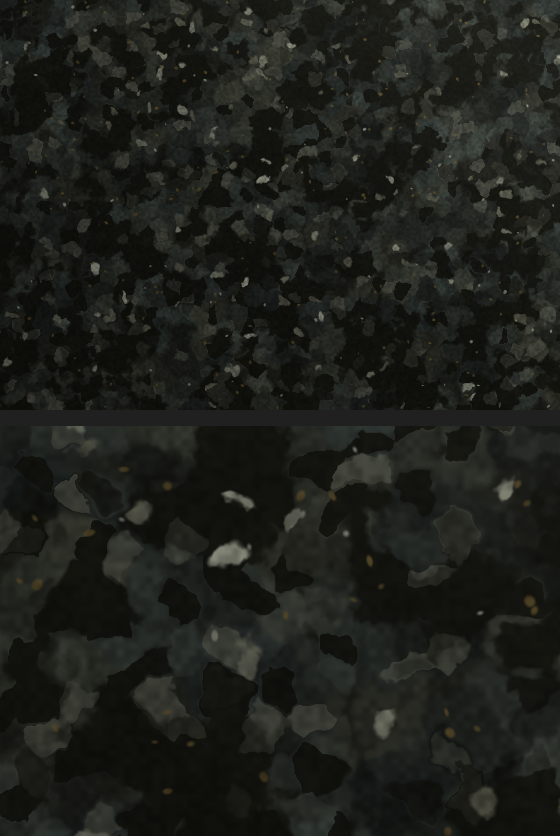
Top: the whole. Bottom: its middle third, enlarged.
This texture is drawn by a Shadertoy shader. Its source:

```glsl
// Dark polished granite: soft Voronoi feldspar grains in green and blue greys,
// broken by black mica from fractal noise and scattered with pale quartz chips.
// Light falls from the upper right, with a faint haze in that corner.

vec3 hash3(vec2 p) {
    vec3 q = fract(p.xyx * vec3(0.1031, 0.1030, 0.0973));
    q += dot(q, q.yxz + 33.33);
    return fract((q.xxy + q.yzz) * q.zyx);
}

float noise(vec2 p) {
    vec2 i = floor(p), f = fract(p);
    f = f * f * (3.0 - 2.0 * f);
    return mix(mix(hash3(i).x, hash3(i + vec2(1, 0)).x, f.x),
               mix(hash3(i + vec2(0, 1)).x, hash3(i + vec2(1, 1)).x, f.x), f.y);
}

float fbm(vec2 p) {
    float sum = 0.0, amp = 0.5;
    for (int i = 0; i < 4; i++) {
        sum += amp * noise(p);
        p = mat2(1.6, 1.2, -1.2, 1.6) * p + 17.3;
        amp *= 0.5;
    }
    return sum / 0.9375;
}

// Three random values per Voronoi cell, blended smoothly across cell borders
vec3 grains(vec2 p) {
    vec2 cell = floor(p);
    vec3 sum = vec3(0.0);
    float total = 1e-9;
    for (int y = -1; y <= 1; y++)
    for (int x = -1; x <= 1; x++) {
        vec2 id = cell + vec2(x, y);
        float dist = length(p - id - hash3(id + 211.0).xy);
        float weight = exp(-26.0 * dist);
        sum += weight * hash3(id);
        total += weight;
    }
    return sum / total;
}

// Scattered rotated ellipses: x is coverage, y a random value per chip
vec2 chips(vec2 p, float share, float soft) {
    vec2 cell = floor(p), best = vec2(0.0);
    for (int y = -1; y <= 1; y++)
    for (int x = -1; x <= 1; x++) {
        vec2 id = cell + vec2(x, y);
        vec3 h = hash3(id), shape = hash3(id + 91.0);
        if (h.z > share) continue;
        vec2 d = p - id - 0.2 - 0.6 * h.xy;
        float a = 6.2832 * shape.x, radius = 0.16 + 0.2 * shape.z;
        d = mat2(cos(a), -sin(a), sin(a), cos(a)) * d;
        d.y *= 1.0 + shape.y;
        float cover = 1.0 - smoothstep(radius - soft, radius + soft, length(d));
        if (cover > best.x) best = vec2(cover, h.z / share);
    }
    return best;
}

void mainImage(out vec4 fragColor, in vec2 fragCoord) {
    vec2 uv = fragCoord / iResolution.xy;
    vec2 p = fragCoord / iResolution.y;

    // Ragged outlines
    vec2 q = p + 0.03 * (vec2(fbm(p * 40.0), fbm(p * 40.0 + 57.0)) - 0.5);

    // Large feldspar grains, varied by smaller ones
    vec3 large = grains(q * 15.0 + 5.0);
    vec3 small = grains(q * 32.0 + 140.0);
    vec3 tint = mix(vec3(0.98, 1.0, 0.82), vec3(0.88, 1.02, 0.96), large.y);
    vec3 col = tint * mix(0.085, 0.165, large.x) * mix(0.78, 1.3, small.x);

    // Black mica
    float mica = smoothstep(0.51, 0.60, fbm(q * 17.0 + 9.0));
    mica = max(mica, smoothstep(0.78, 0.86, small.y));
    col = mix(col, vec3(0.052, 0.052, 0.037), 0.88 * mica);

    // Translucent grey grains
    float grey = smoothstep(0.83, 0.92, small.z) * (1.0 - 0.5 * mica);
    col = mix(col, vec3(0.235, 0.242, 0.21), 0.75 * grey);

    // Pale chips, most of them dim
    vec2 pale = chips(q * 24.0 + 70.0, 0.13, 0.08);
    vec3 paleColor = mix(vec3(0.25, 0.25, 0.21), vec3(0.47, 0.48, 0.43), pale.y * pale.y);
    col = mix(col, paleColor, 0.9 * pale.x);

    // Tiny gold and white glints
    vec2 glint = chips(p * 75.0 + 300.0, 0.035, 0.15);
    vec3 glintColor = mix(vec3(0.29, 0.24, 0.13), vec3(0.46, 0.46, 0.42), step(0.75, glint.y));
    col = mix(col, glintColor, 0.8 * glint.x);

    // Fine mineral texture
    col *= 0.82 + 0.36 * noise(p * 170.0);

    // Light and haze from the upper right
    col *= 0.80 + 0.28 * uv.x + 0.22 * uv.y;
    col += vec3(0.042, 0.043, 0.04) * smoothstep(0.9, 1.9, uv.x + uv.y);

    fragColor = vec4(col, 1.0);
}
```
